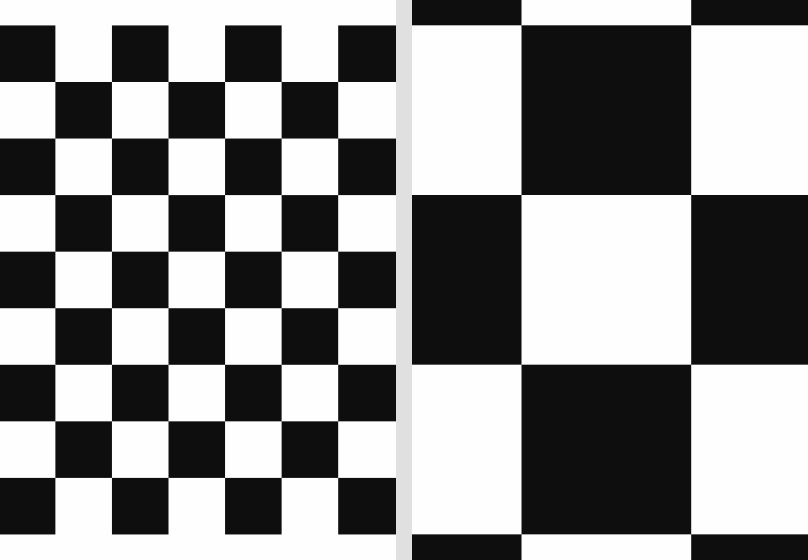
Left, the full canvas; right, a detail of the centre.
Write a Shadertoy shader that draws this pattern.

```glsl
#define COLUMNS 7.0
#define ROWS 9.0
#define CELL_SIZE 0.10100
#define BOARD_ORIGIN vec2(-0.0021, 0.0456)
#define INK vec3(0.055)
#define PAPER vec3(0.998)

// Signed distance to the nearest cell edge, positive in even cells
vec2 alternatingEdge(vec2 cell) {
    return 0.5 - abs(mod(cell + 0.5, 2.0) - 1.0);
}

// Coverage of the dark squares, smoothed over one pixel
float checkerCoverage(vec2 cell, float pixel) {
    vec2 parity = clamp(2.0 * alternatingEdge(cell) / pixel, -1.0, 1.0);
    return 0.5 + 0.5 * parity.x * parity.y;
}

void mainImage(out vec4 fragColor, in vec2 fragCoord) {
    // Canvas height is one unit
    vec2 position = fragCoord / iResolution.y;
    vec2 cell = (position - BOARD_ORIGIN) / CELL_SIZE;
    float pixel = 1.0 / (iResolution.y * CELL_SIZE);

    // The outer columns run on to the sides of the canvas
    cell.x = clamp(cell.x, 0.5, COLUMNS - 0.5);
    float checker = checkerCoverage(cell, pixel);

    // Plain margins above and below the board
    float insideRows = min(cell.y, ROWS - cell.y);
    float board = clamp(insideRows / pixel + 0.5, 0.0, 1.0);

    // Keep the outermost rows solid up to the margin edge
    vec2 innerCell = vec2(cell.x, clamp(cell.y, 0.5, ROWS - 0.5));
    checker = checkerCoverage(innerCell, pixel);

    fragColor = vec4(mix(PAPER, INK, checker * board), 1.0);
}
```
